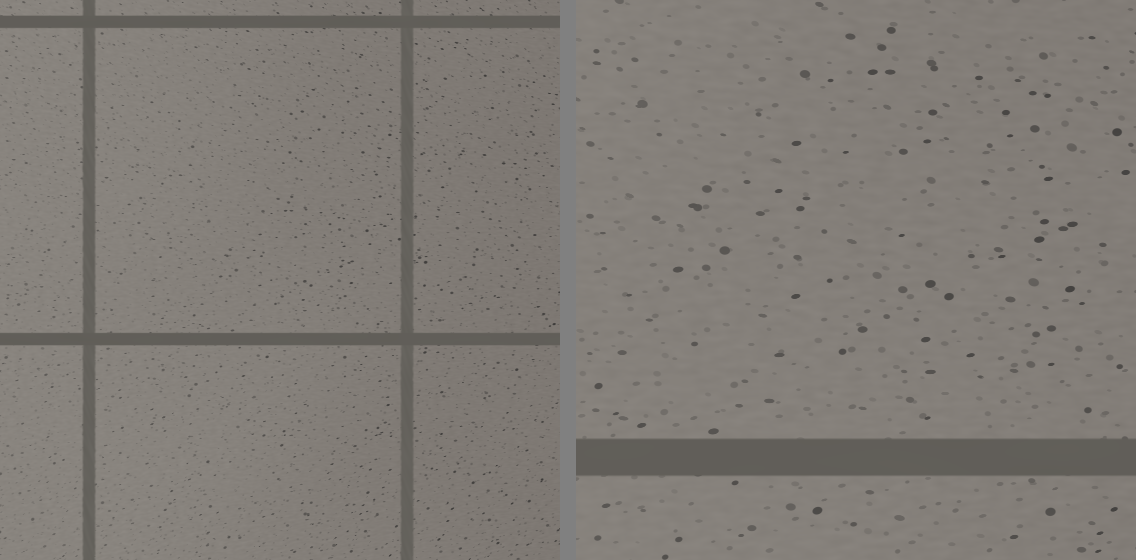
Left, the full canvas; right, a detail of the centre.
A WebGL 2 fragment shader for this texture:

```glsl
#version 300 es
precision highp float;

uniform vec2 u_resolution;
out vec4 outColor;

#define TILE_PITCH vec2(0.568, 0.5665)
#define JOINT_CENTER vec2(0.159, 0.3945)
#define JOINT_WIDTH 0.0220
#define TILE_LIGHT vec3(0.537, 0.519, 0.496)
#define TILE_SHADED vec3(0.493, 0.471, 0.450)
#define JOINT_COLOR vec3(0.380, 0.370, 0.348)
#define SPECK_COLOR vec3(0.215, 0.210, 0.205)
#define BOLD_CELLS 62.0
#define FAINT_CELLS 88.0
#define SPECK_RADIUS 0.0029
#define GRAIN_STRENGTH 0.022

vec2 hash2(vec2 p) {
    vec3 q = fract(p.xyx * vec3(0.1031, 0.1030, 0.0973));
    q += dot(q, q.yzx + 33.33);
    return fract((q.xx + q.yz) * q.zy);
}

float gradientNoise(vec2 p) {
    vec2 cell = floor(p), f = fract(p);
    vec2 w = f * f * f * (f * (f * 6.0 - 15.0) + 10.0);
    vec4 corner;
    for (int i = 0; i < 4; i++) {
        vec2 o = vec2(i & 1, i >> 1);
        corner[i] = dot(hash2(cell + o + 71.0) * 2.0 - 1.0, f - o);
    }
    return mix(mix(corner.x, corner.y, w.x), mix(corner.z, corner.w, w.x), w.y);
}

// Coverage of jittered, slanted elliptical pits
float specks(vec2 uv, float cells, float chance, float radius, float seed, float pixel) {
    vec2 home = floor(uv * cells);
    float cover = 0.0;
    for (int j = -1; j <= 1; j++) {
        for (int i = -1; i <= 1; i++) {
            vec2 cell = home + vec2(i, j);
            vec2 pick = hash2(cell + seed);
            vec2 kind = hash2(cell + seed + 137.0);
            vec2 d = uv - (cell + hash2(cell + seed + 291.0)) / cells;
            // Pits lean down at the top and up at the bottom
            float angle = (0.45 - uv.y) * 0.9 + (kind.y - 0.5) * 0.5;
            float c = cos(angle), s = sin(angle);
            d = vec2(c * d.x + s * d.y, c * d.y - s * d.x);
            d.y *= mix(1.2, 2.4, kind.x);
            float r = radius * mix(0.55, 1.1, pick.y);
            float pit = 1.0 - smoothstep(-0.9 * pixel, 0.9 * pixel, length(d) - r);
            cover = max(cover, pit * step(pick.x, chance) * mix(0.45, 1.0, kind.y));
        }
    }
    return cover;
}

void main() {
    vec2 uv = gl_FragCoord.xy / u_resolution;
    float pixel = 1.0 / min(u_resolution.x, u_resolution.y);

    // Tile face: light falls off to the right, with soft mottling
    float falloff = smoothstep(0.05, 1.05, uv.x + 0.12 * (uv.y - 0.5));
    falloff += 0.25 * gradientNoise(uv * 3.0);
    vec3 color = mix(TILE_LIGHT, TILE_SHADED, clamp(falloff, 0.0, 1.0));

    // Fine grain, drawn out along the lean of the pits
    vec2 lean = vec2(uv.x, uv.y - (0.45 - uv.y) * 0.35 * (uv.x - 0.5));
    float grain = gradientNoise(lean * vec2(75.0, 210.0));
    grain += 0.5 * gradientNoise(lean * vec2(150.0, 330.0) + 19.0);
    color += grain * GRAIN_STRENGTH;

    // Pits are crisper on the shaded side
    float contrast = mix(0.6, 1.0, smoothstep(0.0, 0.9, uv.x));
    float faint = specks(uv, FAINT_CELLS, 0.55, SPECK_RADIUS * 0.75, 13.0, pixel);
    float bold = specks(uv, BOLD_CELLS, 0.36, SPECK_RADIUS, 47.0, pixel);
    color = mix(color, SPECK_COLOR, max(faint * 0.38, bold * 0.9) * contrast);

    // Joints: clean across, slightly ragged and softer upright
    vec2 period = (uv - JOINT_CENTER) / TILE_PITCH + 0.5;
    vec2 dist = abs(fract(period) - 0.5) * TILE_PITCH;
    float ragged = gradientNoise(vec2(uv.x * 30.0, uv.y * 110.0));
    dist.x += 0.0016 * ragged;
    vec2 edge = vec2(1.5, 0.9) * max(pixel, 0.001);
    vec2 joint = 1.0 - smoothstep(-edge, edge, dist - 0.5 * JOINT_WIDTH);

    // Uprights carry slanting streaks and are a little lighter
    float streak = gradientNoise(vec2(uv.x * 130.0 + uv.y * 45.0, uv.y * 18.0));
    vec3 upright = JOINT_COLOR + 0.014 + 0.025 * streak;
    vec3 level = JOINT_COLOR + 0.006 * gradientNoise(uv * vec2(12.0, 60.0));
    color = mix(color, upright, joint.x);
    color = mix(color, level, joint.y);

    outColor = vec4(color, 1.0);
}
```
